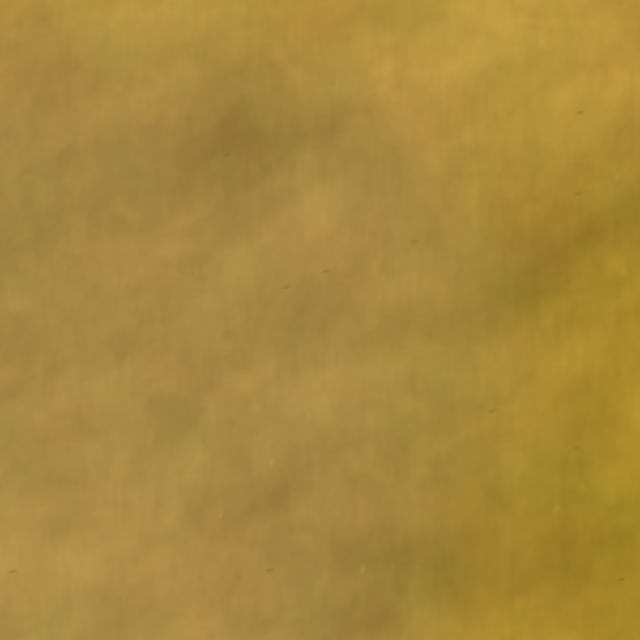
Reproduce this texture procedurally as a three.js fragment shader.

```glsl
varying vec2 vUv;

const vec3 DUSTY_OCHRE = vec3(0.662, 0.538, 0.270);
const vec3 OLIVE_GOLD = vec3(0.665, 0.535, 0.160);
const vec3 LIGHT_GOLD = vec3(0.715, 0.572, 0.240);
const vec3 WARM_SHIFT = vec3(0.030, -0.006, 0.006);
const vec3 SHADE_TINT = vec3(0.95, 1.0, 1.25);
const vec3 SPECK_BROWN = vec3(0.50, 0.39, 0.16);
const vec3 SPECK_CREAM = vec3(0.74, 0.62, 0.36);

float hash(vec2 p) {
  vec3 q = fract(vec3(p.xyx) * 0.1031);
  q += dot(q, q.yzx + 33.33);
  return fract((q.x + q.y) * q.z);
}

float noise(vec2 p) {
  vec2 i = floor(p);
  vec2 f = fract(p);
  vec2 w = f * f * f * (f * (f * 6.0 - 15.0) + 10.0);
  float low = mix(hash(i), hash(i + vec2(1.0, 0.0)), w.x);
  float high = mix(hash(i + vec2(0.0, 1.0)), hash(i + vec2(1.0, 1.0)), w.x);
  return mix(low, high, w.y);
}

// Counterclockwise turn
mat2 rotation(float angle) {
  float c = cos(angle);
  float s = sin(angle);
  return mat2(c, s, -s, c);
}

// Layered noise centred on zero
float clouds(vec2 p, float gain) {
  float sum = 0.0;
  float weight = 1.0;
  float total = 0.0;
  for (int i = 0; i < 4; i++) {
    sum += weight * (noise(p) - 0.5);
    total += weight;
    weight *= gain;
    p = rotation(0.5) * p * 2.03 + 17.3;
  }
  return sum / total;
}

// Soft elliptical patch, long axis turned by angle
float patchAt(vec2 p, vec2 centre, vec2 radius, float angle) {
  vec2 d = rotation(-angle) * (p - centre) / radius;
  return exp(-dot(d, d));
}

// Sparse short flecks, one candidate per cell
float flecks(vec2 p, float cells, float share, float angle, float seed) {
  vec2 g = p * cells;
  vec2 id = floor(g);
  vec2 offset = vec2(hash(id + seed), hash(id + seed + 41.0)) * 0.5 + 0.25;
  vec2 d = rotation(-angle) * (fract(g) - offset);
  float shape = 1.0 - smoothstep(0.1, 1.0, length(d / vec2(0.15, 0.07)));
  return shape * step(1.0 - share, hash(id + seed + 83.0));
}

void main() {
  vec2 p = vUv;
  vec2 warp = vec2(clouds(p * 4.0 + 5.0, 0.55), clouds(p * 4.0 + 29.0, 0.55));
  vec2 q = p + 0.10 * warp;

  // Broad colour drift: dusty left, olive right, light top
  float drift = clouds(p * 2.5 + 61.0, 0.5);
  float olive = smoothstep(0.40, 1.0, q.x - 0.12 * q.y + 0.2 * drift);
  float light = smoothstep(0.60, 1.05, q.y + 0.25 * (q.x - 0.5) + 0.2 * drift);
  vec3 color = mix(DUSTY_OCHRE, OLIVE_GOLD, olive);
  color = mix(color, LIGHT_GOLD, 0.85 * light);

  // Cloudy shading stretched along a rising diagonal
  vec2 along = rotation(-0.45) * q;
  float shade = 0.16 * clouds(along * vec2(4.5, 7.5) + 11.0, 0.55);
  shade += 0.13 * clouds(along * vec2(11.0, 16.0) + 47.0, 0.6);

  // Large dim patches
  shade -= 0.11 * patchAt(q, vec2(0.32, 0.76), vec2(0.22, 0.09), 0.35);
  shade -= 0.12 * patchAt(q, vec2(0.87, 0.60), vec2(0.24, 0.055), 0.5);
  shade -= 0.10 * patchAt(q, vec2(0.66, 0.10), vec2(0.20, 0.09), 0.4);
  color *= 1.0 + shade * SHADE_TINT;

  // Patches leaning to orange or green
  float hue = clouds(q * vec2(6.0, 7.0) + 73.0, 0.6);
  color += WARM_SHIFT * hue * 1.8;

  // Faint upright brush grain over small mottling
  float grain = noise(p * vec2(85.0, 14.0)) - 0.5;
  grain += 0.9 * (noise(p * vec2(150.0, 50.0) + 19.0) - 0.5);
  grain += 1.1 * (noise(p * vec2(48.0, 38.0) + 37.0) - 0.5);
  color *= 1.0 + 0.021 * grain;

  // Few tiny marks
  float dark = flecks(p, 15.0, 0.05, 0.2, 7.0);
  float pale = flecks(p, 13.0, 0.04, 1.3, 23.0);
  color = mix(color, SPECK_BROWN, 0.35 * dark);
  color = mix(color, SPECK_CREAM, 0.30 * pale);

  gl_FragColor = vec4(color, 1.0);
}
```
